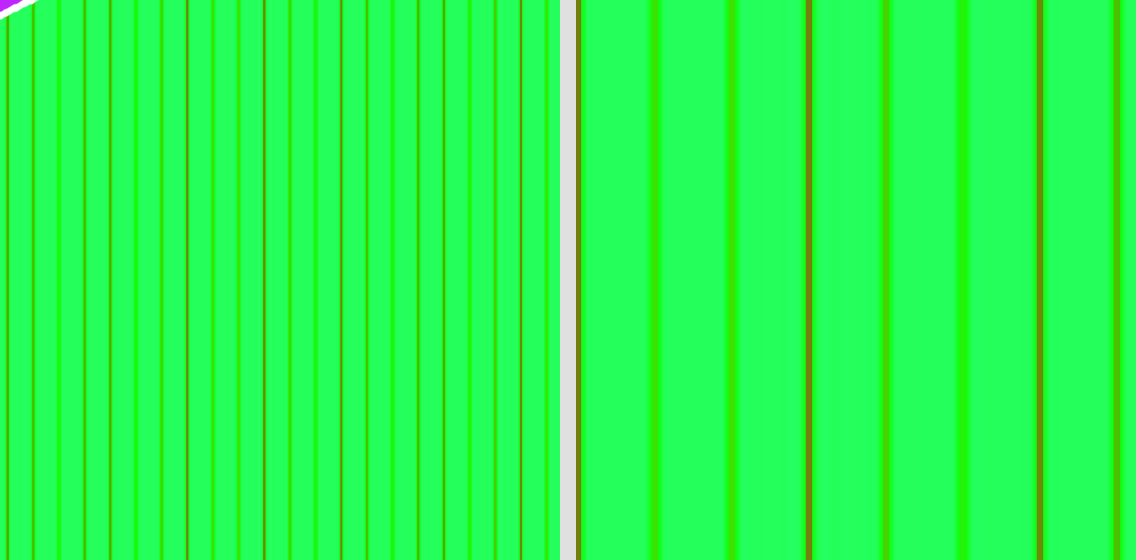
Left: the whole. Right: its middle third, enlarged.
Give the GLSL for this pattern, as a Shadertoy shader.

```glsl
// Vivid green vertical stripes with beating olive lines and a violet clipped corner
#define PERIOD 0.04583        // stripe spacing, in canvas widths
#define FIRST_LINE 0.0137     // centre of the leftmost line
#define LINE_HALF 0.042       // half width of a line, in periods
#define HALO_HALF 0.135       // reach of the green halo, in periods
#define BEAT 0.309            // cycles of line darkness per stripe
#define CORNER vec2(0.070, 0.035)
#define BASE vec3(0.14, 1.00, 0.36)
#define HALO vec3(0.06, 1.00, 0.06)
#define LIME vec3(0.25, 0.88, 0.00)
#define OLIVE vec3(0.31, 0.70, 0.00)
#define BROWN vec3(0.45, 0.50, 0.06)
#define VIOLET vec3(0.75, 0.15, 1.00)

float hash(float n) {
    return fract(sin(n * 127.1) * 43758.55);
}

// One-dimensional gradient noise, roughly -0.5 to 0.5
float gradientNoise(float x) {
    float i = floor(x), f = fract(x);
    float a = (hash(i) * 2.0 - 1.0) * f;
    float b = (hash(i + 1.0) * 2.0 - 1.0) * (f - 1.0);
    return mix(a, b, f * f * (3.0 - 2.0 * f));
}

// Line colour from bright green through olive to brown
vec3 lineColour(float dark) {
    vec3 c = mix(HALO, LIME, smoothstep(0.0, 0.35, dark));
    c = mix(c, OLIVE, smoothstep(0.35, 0.75, dark));
    return mix(c, BROWN, smoothstep(0.75, 1.0, dark));
}

vec3 stripes(float x, float pixel) {
    float u = (x - FIRST_LINE) / PERIOD;
    float id = floor(u + 0.5);
    float d = abs(u - id);
    float aa = pixel / PERIOD;

    // Faint pale streaks between the lines
    float streak = gradientNoise(u * 7.0 + 3.0);
    float patchy = smoothstep(-0.1, 0.25, gradientNoise(u * 0.45 + 8.0));
    vec3 col = BASE + vec3(0.03, 0.0, 0.09) * streak * patchy;

    // Soft halo, then a core whose darkness beats across the canvas
    float dark = 0.55 - 0.45 * cos(6.2832 * BEAT * (id - 2.0));
    dark = clamp(dark + 0.12 * (hash(id + 5.0) - 0.5), 0.0, 1.0);
    col = mix(col, HALO, 1.0 - smoothstep(LINE_HALF, HALO_HALF, d));
    float core = 1.0 - smoothstep(LINE_HALF - 0.6 * aa, LINE_HALF + 0.6 * aa, d);
    return mix(col, lineColour(dark), core);
}

void mainImage(out vec4 fragColor, in vec2 fragCoord) {
    vec2 uv = fragCoord / iResolution.xy;
    float pixel = 1.0 / iResolution.x;
    vec3 col = stripes(uv.x, pixel);

    // Violet corner with a slightly ragged white rim
    vec2 p = vec2(uv.x, 1.0 - uv.y);
    float q = p.x / CORNER.x + p.y / CORNER.y;
    q += 0.15 * gradientNoise(p.x * 110.0);
    float aa = pixel / CORNER.y;
    col = mix(col, vec3(1.0), 1.0 - smoothstep(1.0 - aa, 1.0 + aa, q));
    col = mix(col, VIOLET, 1.0 - smoothstep(0.6 - aa, 0.6 + aa, q));

    fragColor = vec4(col, 1.0);
}
```
